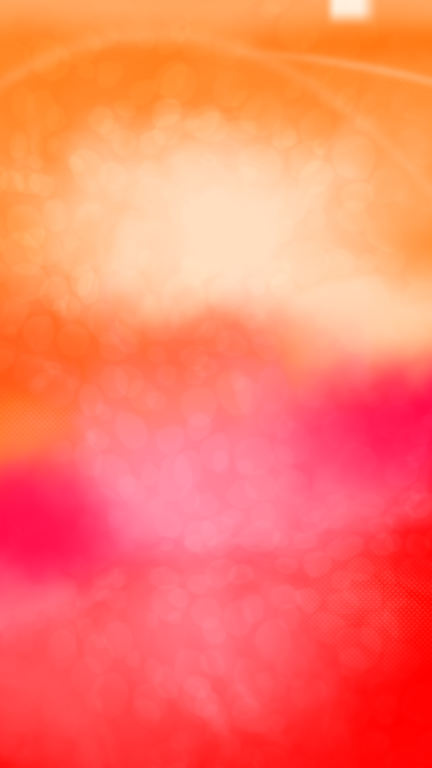
A WebGL 1 fragment shader for this background:

```glsl
precision highp float;
// Warm smoke backdrop: orange above, magenta and red below, with drifting
// cream and pink clouds. Noise-warped soft ellipses are layered over a slanted
// colour ramp, then puffs, folds and faint halftone dots add fine detail.

uniform vec2 u_resolution;

const vec3 ORANGE  = vec3(1.0, 0.52, 0.13);
const vec3 EMBER   = vec3(1.0, 0.31, 0.04);
const vec3 MAGENTA = vec3(1.0, 0.04, 0.29);
const vec3 RED     = vec3(1.0, 0.01, 0.01);
const vec3 CREAM   = vec3(1.0, 0.88, 0.77);
const vec3 PEACH   = vec3(1.0, 0.72, 0.50);
const vec3 PINK    = vec3(1.0, 0.54, 0.61);
const vec3 ROSE    = vec3(1.0, 0.60, 0.70);
const vec3 CORAL   = vec3(1.0, 0.36, 0.38);
const vec3 WHITE   = vec3(1.0, 0.97, 0.92);

const float ASPECT      = 0.5625; // width over height of the layout
const float RAMP_SLANT  = 0.18;   // rise of the lower colour bands
const float WARP        = 0.11;   // large bending of the clouds
const float EDGE_ROUGH  = 0.55;   // raggedness of the cloud edges
const float PUFF_SCALE  = 26.0;   // puffs per canvas height
const float PUFF_LIGHT  = 0.045;
const float DOT_COLUMNS = 80.0;
const float DOT_LIGHT   = 0.13;

float hash(vec2 p) {
  return fract(sin(dot(p, vec2(127.1, 311.7))) * 43758.5453);
}

float noise(vec2 p) {
  vec2 i = floor(p), f = fract(p);
  f = f * f * (3.0 - 2.0 * f);
  return mix(mix(hash(i), hash(i + vec2(1, 0)), f.x),
             mix(hash(i + vec2(0, 1)), hash(i + vec2(1, 1)), f.x), f.y);
}

float fbm(vec2 p) {
  float sum = 0.0, gain = 0.5;
  for (int i = 0; i < 5; i++) {
    sum += gain * noise(p);
    p = mat2(1.6, 1.2, -1.2, 1.6) * p + 7.3;
    gain *= 0.5;
  }
  return sum;
}

// Overlapping round puffs, one in each cell
float puffs(vec2 p) {
  float sum = 0.0;
  for (int y = -1; y <= 1; y++) {
    for (int x = -1; x <= 1; x++) {
      vec2 cell = floor(p) + vec2(x, y);
      vec2 centre = cell + vec2(hash(cell), hash(cell + 19.7));
      float radius = mix(0.3, 0.8, hash(cell + 41.3));
      sum += 1.0 - smoothstep(radius - 0.15, radius, length(p - centre));
    }
  }
  return sum;
}

// Soft ellipse: full inside, fading out past its radius
float cloud(vec2 p, vec2 centre, vec2 radius, float rough) {
  return 1.0 - smoothstep(0.15, 1.4, length((p - centre) / radius) + rough);
}

float band(float d, float width) {
  return exp(-d * d / (width * width));
}

void main() {
  vec2 uv = gl_FragCoord.xy / u_resolution;
  vec2 q = uv * vec2(ASPECT, 1.0);
  vec2 bend = vec2(fbm(q * 5.0), fbm(q * 5.0 + 31.0)) - 0.48;
  vec2 p = uv + bend * WARP * vec2(1.6, 1.0);
  float puff = puffs(q * PUFF_SCALE + bend * 2.0);
  float rough = (fbm(q * 11.0 + bend * 3.0) - 0.48) * EDGE_ROUGH
              - (puff - 1.0) * 0.025;

  // Slanted ramp from orange through magenta to red
  float depth = 1.0 - p.y + RAMP_SLANT * p.x;
  vec3 col = mix(ORANGE, MAGENTA, smoothstep(0.57, 0.69, depth));
  col = mix(col, RED, smoothstep(0.73, 0.90, depth));

  // Folds and the bright gap along the top
  float right = smoothstep(0.4, 0.9, uv.x);
  col = mix(col, PEACH, 0.65 * smoothstep(0.93, 1.0, uv.y + bend.y * 0.05));
  float crease = uv.y - 0.945 + 0.13 * pow(max(uv.x - 0.45, 0.0), 2.0);
  col = mix(col, vec3(1.0, 0.46, 0.06), 0.85 * right * band(uv.y - 0.942, 0.022));
  col = mix(col, PEACH, 0.6 * right * band(crease + 0.012, 0.007));
  col = mix(col, PEACH, 0.3 * band(uv.y - 0.955 + 0.5 * pow(uv.x - 0.36, 2.0), 0.012));
  float gap = smoothstep(0.75, 0.78, uv.x) * (1.0 - smoothstep(0.83, 0.88, uv.x));
  col = mix(col, WHITE, 0.9 * gap * smoothstep(0.963, 0.99, uv.y));

  // Upper cream cloud and the ember haze beneath it
  col = mix(col, EMBER, 0.95 * cloud(p, vec2(0.02, 0.54), vec2(0.50, 0.13), rough));
  col = mix(col, PEACH, 0.75 * cloud(p, vec2(0.55, 0.70), vec2(0.72, 0.23), rough));
  col = mix(col, CREAM, 0.95 * cloud(p, vec2(0.54, 0.71), vec2(0.46, 0.15), rough));
  col = mix(col, CREAM, 0.75 * cloud(p, vec2(0.86, 0.60), vec2(0.32, 0.09), rough));
  col = mix(col, EMBER, 0.75 * cloud(p, vec2(0.48, 0.555), vec2(0.30, 0.07), rough));
  col = mix(col, ORANGE, 0.45 * cloud(p, vec2(1.0, 0.70), vec2(0.13, 0.05), rough));

  // Lower pink clouds
  col = mix(col, PINK, 0.90 * cloud(p, vec2(0.52, 0.39), vec2(0.54, 0.20), rough));
  col = mix(col, ROSE, 0.65 * cloud(p, vec2(0.36, 0.35), vec2(0.26, 0.11), rough));
  col = mix(col, CORAL, 0.90 * cloud(p, vec2(0.25, 0.13), vec2(0.62, 0.15), rough));
  col = mix(col, PINK, 0.75 * cloud(p, vec2(0.52, 0.19), vec2(0.34, 0.11), rough));
  col = mix(col, PINK, 0.55 * cloud(p, vec2(0.02, 0.23), vec2(0.22, 0.06), rough));
  col = mix(col, MAGENTA, 0.80 * cloud(p, vec2(0.05, 0.315), vec2(0.24, 0.075), rough));
  col = mix(col, MAGENTA, 0.75 * cloud(p, vec2(1.02, 0.475), vec2(0.32, 0.08), rough));

  // Puff highlights, then halftone patches
  col += PUFF_LIGHT * (puff - 1.0) * vec3(0.0, 0.5, 0.5) * smoothstep(0.3, 0.6, fbm(q * 7.0));
  vec2 grid = q / ASPECT * DOT_COLUMNS * 6.2832;
  float dots = smoothstep(-0.2, 0.8, sin(grid.x) * sin(grid.y));
  float patches = cloud(p, vec2(0.88, 0.20), vec2(0.18, 0.07), rough)
                + cloud(p, vec2(0.04, 0.45), vec2(0.14, 0.04), rough)
                + 0.6 * cloud(p, vec2(0.92, 0.90), vec2(0.16, 0.04), rough);
  col = mix(col, PEACH, DOT_LIGHT * patches * (0.5 + dots));

  gl_FragColor = vec4(clamp(col, 0.0, 1.0), 1.0);
}
```
